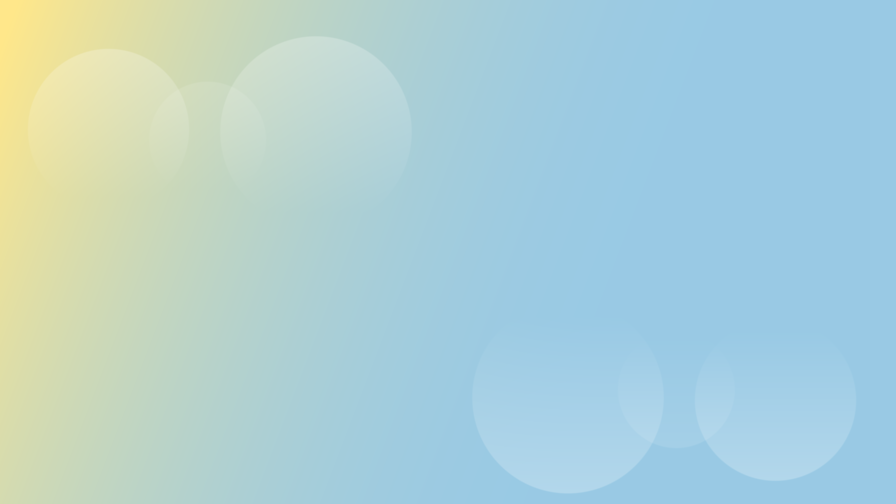
Reproduce this background procedurally as a Shadertoy shader.

```glsl
#define YELLOW vec3(1.0, 0.906, 0.54)
#define BLUE vec3(0.60, 0.79, 0.895)
#define SLANT 0.38
#define RAMP_START 0.035
#define RAMP_END 1.477
#define PIVOT vec2(0.877, 0.4745)
#define DISC_ALPHA 0.25
#define LINK_ALPHA 0.11
#define FADE_SPAN 0.92

// White disc, strongest at its top and fading out downwards
float discAlpha(vec2 p, vec2 center, float radius, float peak) {
    float pixel = 1.0 / iResolution.y;
    float inside = 1.0 - smoothstep(-pixel, pixel, length(p - center) - radius);
    float depth = (center.y + radius - p.y) / (2.0 * radius * FADE_SPAN);
    return peak * inside * clamp(1.0 - depth, 0.0, 1.0);
}

// Two discs joined by a fainter one between them
vec3 addDiscGroup(vec3 color, vec2 p) {
    color = mix(color, vec3(1.0), discAlpha(p, vec2(0.412, 0.722), 0.116, LINK_ALPHA));
    color = mix(color, vec3(1.0), discAlpha(p, vec2(0.2153, 0.743), 0.160, DISC_ALPHA));
    return mix(color, vec3(1.0), discAlpha(p, vec2(0.627, 0.738), 0.190, DISC_ALPHA));
}

void mainImage(out vec4 fragColor, in vec2 fragCoord) {
    vec2 p = fragCoord / iResolution.y;
    // Keep the layout spread over the width at other aspect ratios
    p.x *= (16.0 / 9.0) * iResolution.y / iResolution.x;

    // Slanted gradient that eases into blue
    float along = p.x + SLANT * (1.0 - p.y);
    float warmth = 1.0 - clamp((along - RAMP_START) / (RAMP_END - RAMP_START), 0.0, 1.0);
    vec3 color = mix(BLUE, YELLOW, warmth * warmth);

    // Upper group, then the same group turned half around
    color = addDiscGroup(color, p);
    color = addDiscGroup(color, 2.0 * PIVOT - p);

    fragColor = vec4(color, 1.0);
}
```
